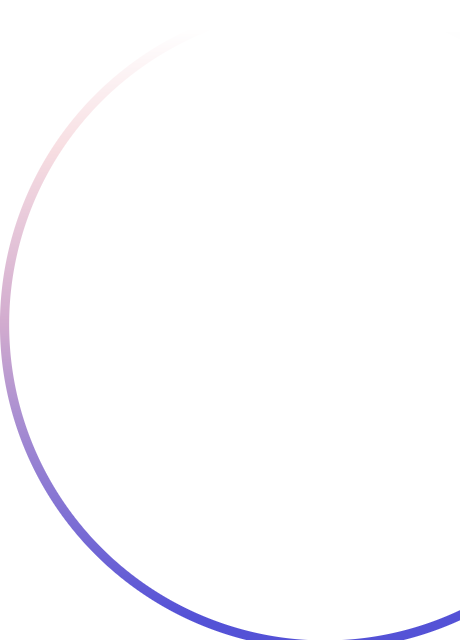
Write a Shadertoy shader that draws this background.

```glsl
// A large thin ring on white, fading from blue at the bottom through pink to nothing at the top.

// Lengths are in units of the canvas height
const vec2  RING_CENTER     = vec2(0.5078, 0.4928);
const float RING_RADIUS     = 0.5007;
const float RING_HALF_WIDTH = 0.0072;

const vec3 PAPER = vec3(1.0);
const vec3 BLUE  = vec3(0.33, 0.32, 0.84);
const vec3 MAUVE = vec3(0.82, 0.67, 0.81);
const vec3 PINK  = vec3(0.97, 0.87, 0.885);
const vec3 GREY  = vec3(0.93);

// Heights of the gradient stops
const float BLUE_Y  = 0.036;
const float MAUVE_Y = 0.492;
const float PINK_Y  = 0.766;
const float FADE_Y  = 0.956;

float ramp(float from, float to, float x) {
    return clamp((x - from) / (to - from), 0.0, 1.0);
}

// Vertical gradient; the right-hand tip is a neutral grey
vec3 ringColor(vec2 p) {
    vec3 tip = mix(PINK, GREY, step(RING_CENTER.x, p.x));
    vec3 color = mix(BLUE, MAUVE, ramp(BLUE_Y, MAUVE_Y, p.y));
    color = mix(color, tip, ramp(MAUVE_Y, PINK_Y, p.y));
    return mix(color, PAPER, ramp(PINK_Y, FADE_Y, p.y));
}

void mainImage(out vec4 fragColor, in vec2 fragCoord) {
    vec2 p = fragCoord / iResolution.y;
    float pixel = 1.0 / iResolution.y;

    // Signed distance to the band, with a one-pixel soft edge
    float dist = abs(length(p - RING_CENTER) - RING_RADIUS) - RING_HALF_WIDTH;
    float coverage = clamp(0.5 - dist / pixel, 0.0, 1.0);

    fragColor = vec4(mix(PAPER, ringColor(p), coverage), 1.0);
}
```
